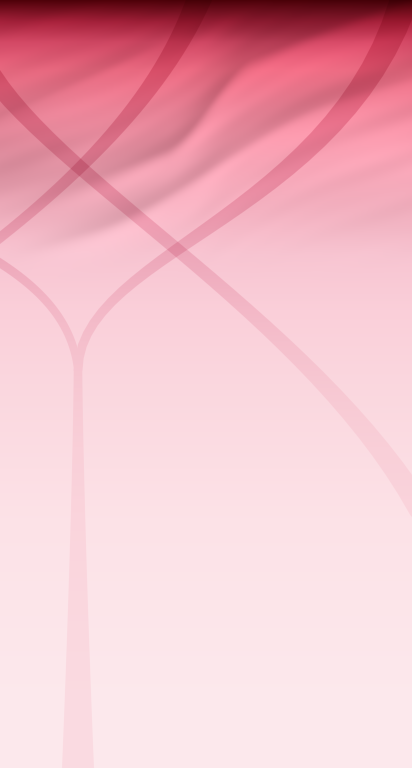
This background is drawn by a Shadertoy shader. Its source:

```glsl
// Draws crossing translucent ribbons over rose satin that fades to pale pink.

// Layout grid stretched over the canvas; y runs downward from the top.
const vec2 GRID = vec2(412.0, 768.0);
const int CURVE_STEPS = 28;
const int STOPS = 11;
const vec3 RIBBON_TOP = vec3(0.91, 0.72, 0.79);
const vec3 RIBBON_LOW = vec3(0.99, 0.94, 0.953);
const float STEM_X = 78.0;
const float STEM_TOP = 367.0;
const float SATIN_END = 290.0;

// Gradient stops: red, green, blue, height on the grid.
const vec4 RAMP[STOPS] = vec4[STOPS](
    vec4(0.30, 0.00, 0.03, 0.0),   vec4(0.65, 0.13, 0.23, 22.0),
    vec4(0.82, 0.28, 0.39, 42.0),  vec4(0.91, 0.41, 0.50, 70.0),
    vec4(0.93, 0.52, 0.60, 110.0), vec4(0.96, 0.63, 0.70, 160.0),
    vec4(0.97, 0.77, 0.82, 255.0), vec4(0.98, 0.81, 0.85, 310.0),
    vec4(0.98, 0.84, 0.87, 380.0), vec4(0.99, 0.885, 0.905, 520.0),
    vec4(0.99, 0.91, 0.925, 700.0));

vec3 gradient(float y) {
    vec3 col = RAMP[0].rgb;
    for (int i = 1; i < STOPS; i++) {
        float t = clamp((y - RAMP[i - 1].w) / (RAMP[i].w - RAMP[i - 1].w), 0.0, 1.0);
        col = mix(col, RAMP[i].rgb, t);
    }
    return col;
}

vec2 bezier(vec2 a, vec2 b, vec2 c, vec2 d, float t) {
    float s = 1.0 - t;
    return s * s * s * a + 3.0 * s * t * (s * b + t * c) + t * t * t * d;
}

// Signed distance to a cubic curve whose half width varies quadratically.
float ribbon(vec2 p, vec2 a, vec2 b, vec2 c, vec2 d, vec3 w) {
    float best = 1e4;
    vec2 prev = a;
    for (int i = 1; i <= CURVE_STEPS; i++) {
        vec2 next = bezier(a, b, c, d, float(i) / float(CURVE_STEPS));
        vec2 dir = next - prev;
        float h = clamp(dot(p - prev, dir) / dot(dir, dir), 0.0, 1.0);
        float t = (float(i) - 1.0 + h) / float(CURVE_STEPS);
        float halfWidth = mix(mix(w.x, w.y, t), mix(w.y, w.z, t), t);
        best = min(best, length(p - prev - dir * h) - halfWidth);
        prev = next;
    }
    return best;
}

// Offset below a fold line: a slope with an extra rise between two x values.
float foldOffset(vec2 p, float start, float slope, float rise, vec2 span) {
    return p.y - (start - slope * p.x - rise * smoothstep(span.x, span.y, p.x));
}

// Shadow with its own falloff above and below, and a faint lit lip below it.
float foldShade(float d, float above, float below) {
    float k = d / (d < 0.0 ? above : below);
    float lip = (d - 2.2 * below) / (1.6 * below);
    return exp(-k * k) - 0.3 * exp(-lip * lip);
}

float blob(vec2 p, vec2 centre, vec2 size) {
    vec2 q = (p - centre) / size;
    return exp(-dot(q, q));
}

vec3 satin(vec2 p) {
    vec3 col = gradient(p.y);
    float upper = foldOffset(p, 212.0, 0.39, 58.0, vec2(165.0, 255.0));
    float lower = foldOffset(p, 255.0, 0.30, 57.0, vec2(90.0, 340.0));
    float left = foldOffset(p, 113.0, 0.45, 0.0, vec2(0.0, 1.0));
    float fade = 1.0 - smoothstep(120.0, SATIN_END, p.y);

    // Main creases
    float shade = 0.17 * foldShade(upper, 26.0, 9.0) * smoothstep(20.0, 190.0, p.x);
    shade += 0.11 * foldShade(lower, 24.0, 8.0) * smoothstep(0.0, 150.0, p.x);
    shade += 0.09 * foldShade(left, 18.0, 7.0) * (1.0 - smoothstep(110.0, 230.0, p.x));

    // Soft strands running along the creases
    shade += 0.018 * fade * sin(upper * 0.13 + 1.2 * sin(p.x * 0.014));
    shade += 0.010 * fade * sin(lower * 0.27 + p.x * 0.01);

    // Broad pools of shade and light
    shade += 0.13 * blob(p, vec2(0.0, 165.0), vec2(100.0, 46.0));
    shade += 0.03 * blob(p, vec2(400.0, 215.0), vec2(120.0, 28.0));
    shade += 0.14 * blob(p, vec2(255.0, 22.0), vec2(90.0, 22.0));
    shade -= 0.06 * blob(p, vec2(340.0, 58.0), vec2(90.0, 26.0));
    shade -= 0.04 * blob(p, vec2(390.0, 140.0), vec2(110.0, 26.0));
    return col * (1.0 - shade * vec3(0.85, 1.05, 1.0));
}

void mainImage(out vec4 fragColor, in vec2 fragCoord) {
    vec2 uv = fragCoord / iResolution.xy;
    vec2 p = vec2(uv.x, 1.0 - uv.y) * GRID;
    float edge = 0.7 * GRID.y / iResolution.y;

    // Two free ribbons
    float falling = ribbon(p, vec2(-8.0, 76.0), vec2(70.0, 187.0),
        vec2(310.0, 322.0), vec2(420.0, 508.0), vec3(10.0, 2.0, 12.0));
    float rising = ribbon(p, vec2(204.0, -14.0), vec2(168.0, 88.0),
        vec2(84.0, 172.0), vec2(-8.0, 244.0), vec3(13.0, 5.0, 5.0));

    // Two branches joining a widening stem
    float rightBranch = ribbon(p, vec2(410.0, -20.0), vec2(350.0, 215.0),
        vec2(80.0, 250.0), vec2(STEM_X, 370.0), vec3(15.0, 4.0, 4.5));
    float leftBranch = ribbon(p, vec2(-8.0, 258.0), vec2(45.0, 290.0),
        vec2(73.0, 325.0), vec2(STEM_X, 370.0), vec3(4.5, 4.0, 4.0));
    float along = clamp((p.y - STEM_TOP) / (GRID.y - STEM_TOP), 0.0, 1.0);
    float stem = abs(p.x - STEM_X) - mix(4.3, 16.0, pow(along, 1.4));
    float fork = min(min(leftBranch, rightBranch), max(stem, STEM_TOP - p.y));

    // Each layer tints what lies under it
    vec3 tint = mix(RIBBON_TOP, RIBBON_LOW, smoothstep(0.0, 450.0, p.y));
    vec3 layers = 1.0 - smoothstep(-edge, edge, vec3(falling, rising, fork));
    vec3 col = satin(p);
    for (int i = 0; i < 3; i++) col *= mix(vec3(1.0), tint, layers[i]);
    fragColor = vec4(clamp(col, 0.0, 1.0), 1.0);
}
```
